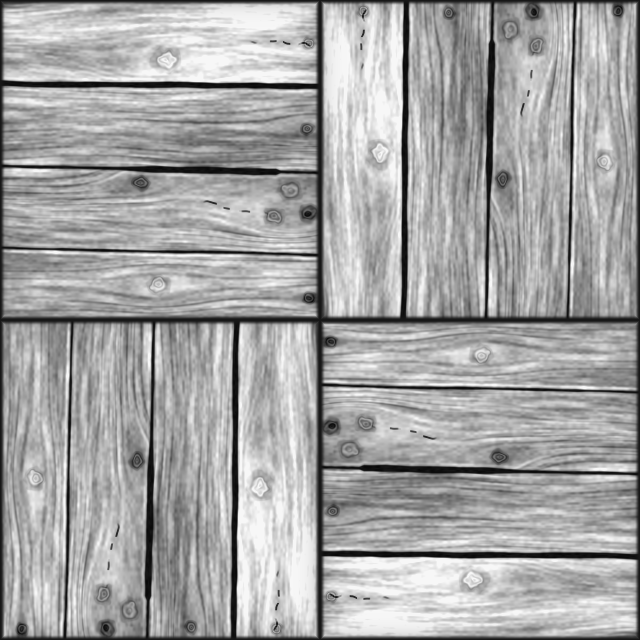
Reproduce this texture procedurally as a three.js fragment shader.

```glsl
// Grey weathered wood: a 2 by 2 basket weave of panels, four worn planks in each.
varying vec2 vUv;

float hash(vec2 p) {
  vec3 q = fract(p.xyx * 0.1031);
  q += dot(q, q.yzx + 33.33);
  return fract((q.x + q.y) * q.z);
}

float noise(vec2 p) {
  vec2 i = floor(p), f = fract(p);
  f = f * f * (3.0 - 2.0 * f);
  return mix(mix(hash(i), hash(i + vec2(1.0, 0.0)), f.x),
             mix(hash(i + vec2(0.0, 1.0)), hash(i + 1.0), f.x), f.y);
}

float bump(float x) { return exp(-x * x); }

// Bends the grain around a knot and adds its core and rings to the shade
void knot(vec2 p, vec2 center, float radius, float darkness, inout float grain, inout float shade) {
  vec2 d = p - center;
  vec2 reach = d / (radius * vec2(6.0, 2.6));
  grain -= d.y * 0.8 * exp(-dot(reach, reach));
  float r = length(d * vec2(0.85, 1.0)) / radius + 0.5 * (noise(p * 70.0) - 0.5);
  shade -= darkness * bump(r * 1.2) + 0.2 * bump((r - 1.0) * 3.5);
  shade += 0.07 * sin(r * 13.0) * (1.0 - smoothstep(0.8, 1.5, r));
}

void main() {
  // Panel coordinates: x along the planks, y across; the lower row is the upper one turned by half
  vec2 cell = mod(floor(vUv * 2.0), 2.0);
  vec2 q = fract(vUv * 2.0);
  if (cell.y < 0.5) {
    q = 1.0 - q;
    cell.x = 1.0 - cell.x;
  }
  vec2 p = cell.x < 0.5 ? vec2(q.x, 1.0 - q.y) : q.yx;

  // Gaps between planks, each with a lit lip
  float plank = 0.0, gap = 0.0, lip = 0.0;
  for (int i = 0; i < 3; i++) {
    float n = float(i);
    float seam = 0.262 + 0.256 * n + p.x * 0.022 * min(1.0, n + 0.3);
    float d = p.y - seam - 0.004 * (noise(vec2(p.x * 9.0, n * 7.0)) - 0.5);
    float opening = smoothstep(0.35, 0.5, p.x) * (1.0 - smoothstep(0.86, 0.88, p.x));
    float width = i == 0 ? 0.0085 : i == 1 ? 0.004 + 0.006 * opening : 0.0035;
    width += 0.002 * (noise(vec2(p.x * 25.0, n + 3.0)) - 0.5);
    plank += step(0.0, d);
    gap = max(gap, 1.0 - smoothstep(width - 0.003, width + 0.003, abs(d)));
    lip += (i == 2 ? 0.34 : 0.15) * bump((d - width - 0.007) / 0.005);
    lip += 0.12 * bump((d + width + 0.008) / 0.006);
    lip -= 0.2 * bump(d / (width + 0.006));
  }

  // Knots: one near the end of every plank, others in the open wood
  float grain = p.y, shade = 0.0;
  for (int i = 0; i < 4; i++) {
    float n = float(i);
    vec2 end = vec2(0.965 + 0.01 * (hash(vec2(n, 4.0)) - 0.5), 0.137 + 0.265 * n);
    knot(p, end, i == 2 ? 0.022 : 0.015, i == 2 ? 0.6 : 0.32, grain, shade);
  }
  knot(p, vec2(0.52, 0.19), 0.031, -0.04, grain, shade);
  knot(p, vec2(0.44, 0.572), 0.018, 0.25, grain, shade);
  knot(p, vec2(0.857, 0.677), 0.023, 0.28, grain, shade);
  knot(p, vec2(0.906, 0.594), 0.028, 0.14, grain, shade);
  knot(p, vec2(0.495, 0.89), 0.025, 0.04, grain, shade);

  // Broken cracks along two of the planks
  for (int i = 0; i < 2; i++) {
    float n = float(i);
    vec2 d = p - mix(vec2(0.77, 0.128), vec2(0.62, 0.63), n);
    float y = d.y - d.x * mix(0.05, 0.19, n) - 0.014 * (noise(vec2(p.x * 40.0, n * 5.0)) - 0.5);
    float extent = smoothstep(0.0, 0.03, d.x) * (1.0 - smoothstep(0.18, 0.23, d.x));
    float broken = smoothstep(0.35, 0.6, noise(vec2(p.x * 48.0, n + 9.0)));
    shade -= 0.5 * extent * broken * (1.0 - smoothstep(0.001, 0.005, abs(y)));
  }

  // Stretched grain, offset for each plank and wavier in the third
  vec2 offset = plank * vec2(17.3, 41.7);
  bool wavy = abs(plank - 2.0) < 0.5;
  grain += (wavy ? 0.13 : 0.04) * (noise(vec2(p.x * 2.6, p.y * 5.0) + offset) - 0.5);
  float broad = noise(vec2(p.x * 2.5, grain * 24.0) + offset);
  float streak = noise(vec2(p.x * 6.0, grain * 62.0) + offset);
  float fiber = noise(vec2(p.x * 18.0, grain * 125.0) + offset);
  float grit = noise(vec2(p.x * 75.0, p.y * 125.0) + offset);
  float ring = 0.5 + 0.5 * sin(grain * 210.0 + 5.0 * broad + plank * 2.0);
  ring = ring * ring * ring * ring * smoothstep(0.2, 0.7, noise(vec2(p.x * 3.0, grain * 15.0) + offset + 60.0));

  float tone = plank < 0.5 ? 0.74 : plank < 1.5 ? 0.68 : wavy ? 0.72 : 0.70;
  float wood = tone + 0.28 * (broad - 0.5) + 0.26 * (streak - 0.5) + 0.22 * (fiber - 0.5) + 0.13 * (grit - 0.5);
  wood -= (plank < 0.5 ? 0.08 : 0.17) * ring;

  // Bleached patch around the large knot of the first plank
  float bleached = bump((p.x - 0.64) / 0.3) * smoothstep(0.3, 0.7, noise(vec2(p.x * 3.5, grain * 17.0) + 80.0));
  wood += (1.0 - step(0.5, plank)) * 0.2 * bleached;
  wood = clamp(wood + shade + lip, 0.06, 0.97);

  // Dark gaps, and soft dark panel borders that meet across the canvas edges
  wood = mix(wood, 0.03 + 0.06 * grit, gap);
  vec2 side = min(p, 1.0 - p);
  float edge = min(side.x, side.y);
  wood *= 1.0 - 0.25 * exp(-edge / 0.02);
  wood = mix(0.09, wood, smoothstep(0.001, 0.017, edge));
  gl_FragColor = vec4(vec3(wood), 1.0);
}
```
